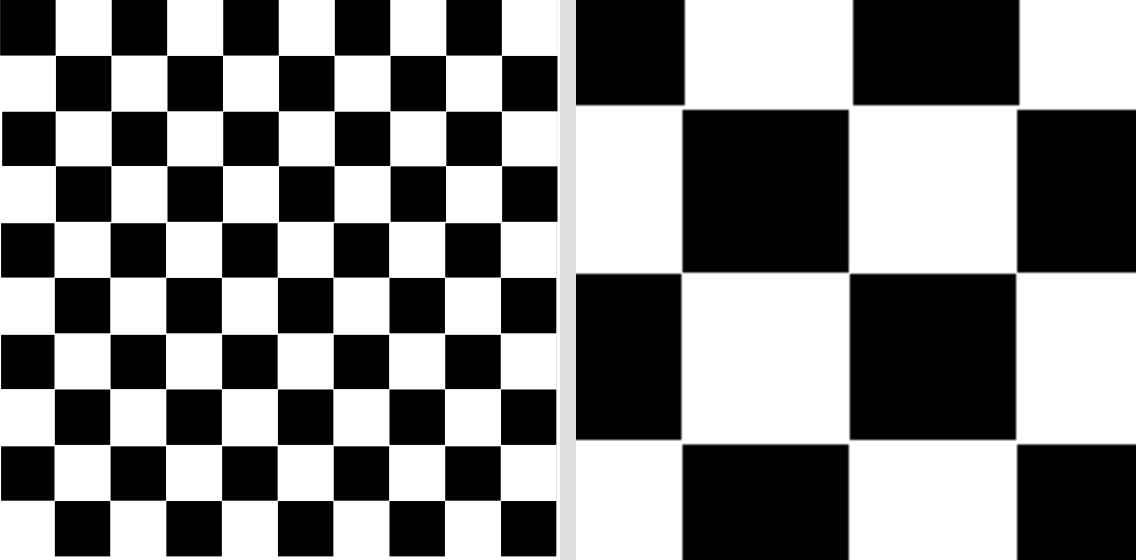
Left: the whole. Right: its middle third, enlarged.
This pattern is drawn by a three.js fragment shader. Its source:

```glsl
// Black and white checkerboard, ten by ten, with slightly misaligned rows.
varying vec2 vUv;

const float CELLS = 10.0;
const float CELL_SIZE = 0.0996;  // side of a square, in canvas units
const float SOFTNESS = 0.011;    // half width of an edge, in cells
const float SLIP = 0.02;         // misalignment step, in cells
const vec3 INK = vec3(0.0);
const vec3 PAPER = vec3(1.0);

// Smooth coverage of the interval from low to high.
float band(float x, float low, float high) {
  return smoothstep(low - SOFTNESS, low + SOFTNESS, x)
       * (1.0 - smoothstep(high - SOFTNESS, high + SOFTNESS, x));
}

// Unit-wide bars repeating every two cells, starting at the given offset.
float bars(float x, float start) {
  float fromCentre = abs(mod(x - start + 0.5, 2.0) - 1.0);
  return 1.0 - smoothstep(0.497 - SOFTNESS, 0.497 + SOFTNESS, fromCentre);
}

// Vertical extent of a row: odd rows ride up, even rows are cut short.
float rowBand(float y, float row, float odd) {
  float rise = SLIP * odd * step(2.5, row);
  float trim = SLIP * (1.0 - odd) * step(1.5, row);
  float top = row < 0.5 ? -1.0 : row - rise + 0.003;
  return band(y, top, row + 0.996 - rise - trim);
}

// Horizontal squares of a row: the lower rows slip to the left.
float rowSquares(float x, float row, float odd) {
  float slip = SLIP * step(3.5, row);
  float margin = row < 0.5 ? -1.0 : (row < 2.5 ? 2.0 * SLIP : SLIP);
  return bars(x + slip, odd) * band(x, margin, CELLS - slip);
}

// Ink coverage of the whole board, measured in cells from the top left.
float checkerboard(vec2 p) {
  float ink = 0.0;
  for (float row = 0.0; row < CELLS; row += 1.0) {
    float odd = mod(row, 2.0);
    ink = max(ink, rowBand(p.y, row, odd) * rowSquares(p.x, row, odd));
  }
  return ink;
}

void main() {
  vec2 p = vec2(vUv.x, 1.0 - vUv.y) / CELL_SIZE;
  gl_FragColor = vec4(mix(PAPER, INK, checkerboard(p)), 1.0);
}
```
